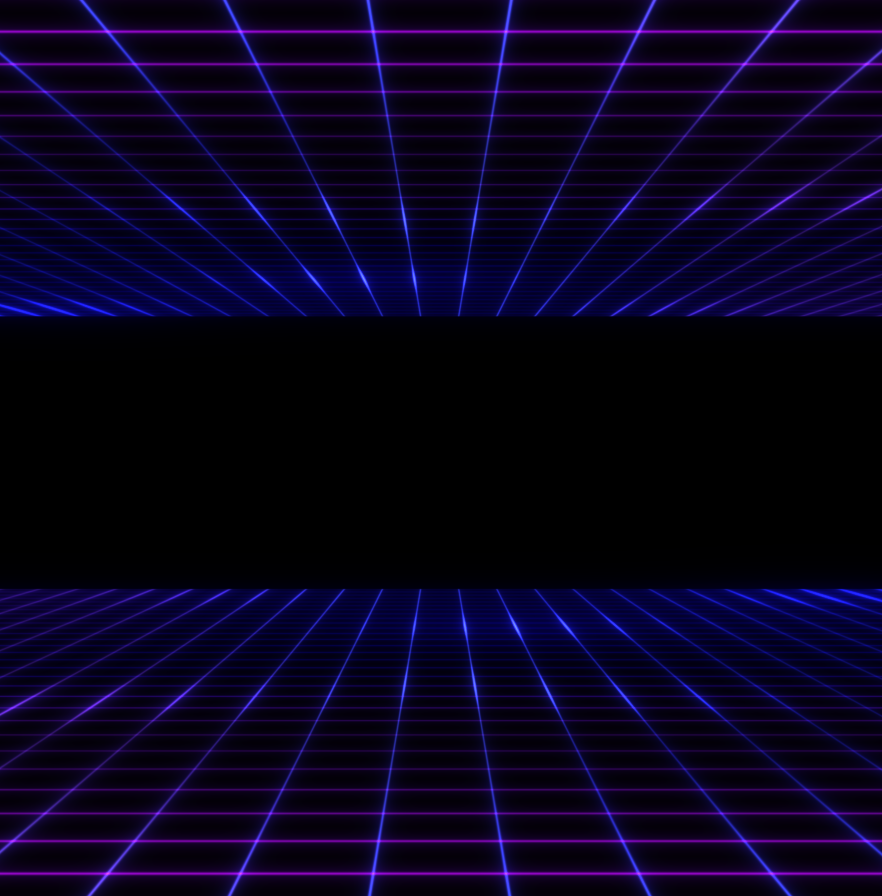
A WebGL 2 fragment shader for this background:

```glsl
#version 300 es
precision highp float;
// Two neon perspective grids, a ceiling and a floor, facing each other across a dark gap.
// One half-turn maps the floor onto the ceiling; rays are even in x / depth, rungs in
// 1 / depth, and each line is a soft core with a wide halo, lit by travelling pulses.
uniform vec2 u_resolution;
out vec4 outColor;

// Layout, in canvas heights
const vec2 CENTER = vec2(-0.0015, -0.0052);
const float EDGE = 0.1523;        // from the centre to the rim of each grid
const float VANISH = 0.0242;      // from the centre to each vanishing point
const float RAY_STEP = 0.3325;    // ray spacing per unit of depth
const float RUNG_STEP = 0.1991;   // rung spacing in inverse depth
const float RUNG_PHASE = 0.27;
const float CORE = 0.0015;
const float HALO = 0.0080;

// Colours
const vec3 NIGHT = vec3(0.004, 0.0, 0.012);
const vec3 DEEP_BLUE = vec3(0.02, 0.005, 0.60);
const vec3 BLUE = vec3(0.13, 0.16, 0.90);
const vec3 ICE = vec3(0.34, 0.42, 1.0);
const vec3 VIOLET = vec3(0.50, 0.22, 0.86);
const vec3 PLUM = vec3(0.36, 0.05, 0.60);
const vec3 MAGENTA = vec3(0.58, 0.02, 0.68);

float bell(float x, float center, float width) {
    float t = (x - center) / width;
    return exp(-t * t);
}

// Signed offset to the nearest integer
float nearest(float v) {
    return fract(v + 0.5) - 0.5;
}

// Soft core that never gets thinner than a pixel
float core(float dist, float width) {
    return bell(dist, 0.0, max(width, 0.7 / u_resolution.y));
}

float halo(float dist, float reach) {
    return exp(-dist / reach);
}

// Bands of light crossing the rays at three depths
float pulses(float x, float h) {
    float far = bell(h, 0.042, 0.011) * bell(x, -0.09, 0.14);
    float middle = bell(h, 0.118 + 0.06 * x * x - 0.012 * bell(x, 0.0, 0.1), 0.018)
                 * (0.75 - 0.40 * bell(x, 0.12, 0.08)) * smoothstep(-0.46, -0.25, x);
    float rim = bell(h, 0.008, 0.010)
              * (bell(x, -0.45, 0.12) + 0.45 * bell(x, 0.25, 0.12));
    return far + middle + rim;
}

vec3 rays(float x, float depth, float h) {
    float spacing = RAY_STEP * depth;
    float dist = abs(nearest(x / spacing + 0.5)) * spacing;
    dist *= inversesqrt(1.0 + x * x / (depth * depth));

    float pulse = pulses(x, h);
    float near = smoothstep(0.12, 0.36, h);
    float middle = bell(x, 0.02, 0.20);
    vec3 tint = mix(BLUE, VIOLET, smoothstep(0.0, 0.42, x));
    tint = mix(tint, ICE, max(0.6 * middle, 0.55 * near));

    float level = 0.30 + 0.50 * near * near + 0.15 * middle;
    level *= 1.0 - 0.35 * smoothstep(0.15, 0.45, abs(x)) * (1.0 - near);
    float width = CORE * mix(0.7, 1.25, near) * (1.0 + 0.4 * pulse);
    vec3 color = tint * core(dist, width) * (level + 0.60 * pulse);
    color += ICE * 0.5 * core(dist, width) * pulse * bell(x, -0.08, 0.20);

    // Wide halo, tighter where the rays crowd together
    float reach = HALO * mix(0.5, 1.0, smoothstep(0.0, 0.2, h));
    color += mix(tint, DEEP_BLUE, 0.55) * halo(dist, reach)
           * (0.16 + 0.24 * near + 0.45 * pulse);
    return color;
}

vec3 rungs(float x, float depth, float h) {
    float offset = abs(nearest(1.0 / depth / RUNG_STEP - RUNG_PHASE));
    float dist = offset * RUNG_STEP * depth * depth;

    vec3 tint = mix(DEEP_BLUE, PLUM, smoothstep(0.07, 0.16, h));
    tint = mix(tint, MAGENTA, smoothstep(0.15, 0.30, h));
    tint = mix(tint, PLUM, 0.5 * smoothstep(0.2, 0.5, x) * (1.0 - smoothstep(0.0, 0.1, h)));
    float near = smoothstep(0.16, 0.34, h);
    float level = 0.24 + 0.56 * near + 0.18 * bell(h, 0.125, 0.025);

    // Rungs near the rim blend into an even wash before they alias
    float width = CORE * mix(0.6, 1.1, near);
    float crowd = 1.0 - smoothstep(0.0, 0.07, h);
    float line = mix(core(dist, width), 0.45, 0.55 * crowd);
    vec3 color = tint * line * level;
    color += mix(tint, DEEP_BLUE, 0.45) * halo(dist, HALO * mix(0.65, 1.0, near))
           * (0.14 + 0.22 * near);
    return color;
}

void main() {
    vec2 p = (gl_FragCoord.xy - 0.5 * u_resolution) / u_resolution.y - CENTER;
    if (p.y < 0.0) p = -p;
    float h = p.y - EDGE;
    float depth = max(p.y, EDGE) - VANISH;

    // Grid, cut smoothly at its rim
    float pixel = 1.0 / u_resolution.y;
    float inside = smoothstep(-pixel, pixel, h);
    vec3 color = inside * (NIGHT + rays(p.x, depth, h) + rungs(p.x, depth, h));

    // Blue haze that hugs the rim and spills a little into the gap
    float spread = h > 0.0 ? 0.040 : 0.012;
    float side = 0.65 + 0.8 * bell(p.x, -0.42, 0.16);
    color += DEEP_BLUE * 0.15 * side * exp(-abs(h) / spread);
    color += DEEP_BLUE * 0.22 * inside * bell(h, 0.042, 0.022) * bell(p.x, -0.08, 0.18);

    outColor = vec4(min(color, 1.0), 1.0);
}
```
